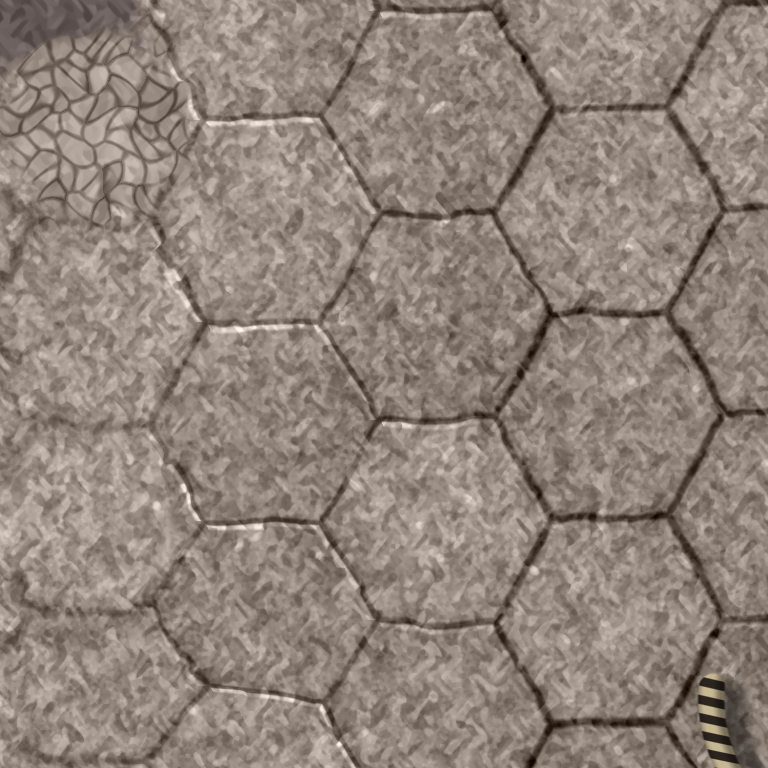
Write a WebGL 1 fragment shader that draws this texture.

```glsl
precision highp float;

// Worn hexagonal concrete pavers with thin dark joints and chipped pale rims.
// A slightly tilted hex lattice gives the tiles; blended cellular noise gives
// the grit, the broken paver at upper left and the ragged edges.

uniform vec2 u_resolution;

float hash(vec2 p) {
  return fract(sin(dot(p, vec2(127.1, 311.7))) * 43758.5453);
}

// Cellular noise: x = nearest distance, y = second distance,
// z = random value blended between cells, w = random value of nearest cell.
vec4 cells(vec2 p) {
  vec2 base = floor(p);
  float near = 8.0, second = 8.0, sum = 0.0, weight = 0.0, id = 0.0;
  for (int j = -1; j <= 1; j++) {
    for (int i = -1; i <= 1; i++) {
      vec2 c = base + vec2(float(i), float(j));
      float d = length(c + vec2(hash(c), hash(c + 37.0)) - p);
      float value = hash(c + 91.0);
      float k = exp(-7.0 * d * d);
      sum += k * value;
      weight += k;
      if (d < near) {
        second = near;
        near = d;
        id = value;
      } else {
        second = min(second, d);
      }
    }
  }
  return vec4(near, second, sum / weight, id);
}

// Broad stains from layered sines, about -1 to 1.
float stains(vec2 p) {
  return 0.5 * sin(p.x * 9.0 + 2.0 * sin(p.y * 7.0))
       + 0.3 * sin(p.y * 17.0 + 2.0 * sin(p.x * 13.0 + 1.0))
       + 0.2 * sin((p.x + p.y) * 31.0 + 2.0 * sin((p.x - p.y) * 23.0));
}

// Hex lattice with unit row spacing: xy = offset from tile centre, zw = tile id.
vec4 hexTile(vec2 p) {
  vec2 r = vec2(1.732, 1.0);
  vec2 a = mod(p + 0.5 * r, r) - 0.5 * r;
  vec2 b = mod(p, r) - 0.5 * r;
  vec2 g = dot(a, a) < dot(b, b) ? a : b;
  return vec4(g, floor((p - g) / (0.5 * r) + 0.5));
}

void main() {
  vec2 uv = gl_FragCoord.xy / u_resolution;
  float stain = stains(uv);
  vec4 lump = cells(uv * 34.0 + 0.3 * sin(uv.yx * 70.0));
  vec4 grit = cells(uv * vec2(105.0, 85.0) + 0.6 * sin(uv.yx * 120.0));
  vec4 dust = cells(uv * 190.0);

  // Lattice: tilted, with rows squeezed toward the lower left
  float sag = max(0.45 - uv.y, 0.0);
  vec2 p = uv - vec2(0.569, 0.587);
  p.y -= 0.025 * p.x + 0.52 * sag * sag * (1.0 - smoothstep(0.25, 0.6, uv.x));
  p = p * vec2(0.866 / 0.2255, 1.0 / 0.267);
  float worn = 1.0 - smoothstep(0.1, 0.29, uv.x);
  p += (lump.z - 0.5) * mix(0.018, 0.09, worn) + 0.006 * sin(uv.yx * 47.0);
  vec4 tile = hexTile(p);

  // Distance to the nearest side, and that side's normal
  vec2 q = abs(tile.xy);
  float slant = 0.866 * q.x + 0.5 * q.y;
  float edge = 0.5 - max(q.y, slant);
  vec2 normal = sign(tile.xy) * (q.y > slant ? vec2(0.0, 1.0) : vec2(0.866, 0.5));
  float sideRandom = hash(tile.zw + floor(normal * 3.0 + 0.5) * 5.0);

  // Concrete: tile tint, stains, grit, pale flecks and dark pits
  float tone = 0.025 + 0.05 * (hash(tile.zw + 4.0) - 0.5) + 0.022 * stain;
  tone += 0.035 * (uv.y - uv.x);
  tone += 0.25 * (grit.z - 0.5) + 0.13 * (dust.z - 0.5) + 0.07 * (lump.z - 0.5);
  float spot = 1.0 - smoothstep(0.12, 0.28, lump.x);
  tone += spot * (0.13 * step(0.92, lump.w) - 0.1 * step(lump.w, 0.03));

  // Joints: grime, dark groove, and a lit rim on upper and right sides
  float right = smoothstep(0.45, 0.75, uv.x);
  tone -= (0.06 + 0.04 * right) * exp(-edge / 0.05);
  float width = mix(0.014, 0.03, worn) + 0.008 * right * sideRandom;
  float groove = 1.0 - smoothstep(0.4 * width, 1.7 * width, edge);
  tone -= groove * mix(0.17 + 0.06 * right, 0.09, worn);
  float lit = smoothstep(0.5, 0.8, dot(normal, vec2(0.5, 0.866)));
  lit *= smoothstep(0.12, 0.25, uv.x) * (1.0 - 0.8 * right);
  float rim = smoothstep(0.008, 0.02, edge) * (1.0 - smoothstep(0.03, 0.05, edge));
  tone += rim * lit * (0.1 + 0.15 * sideRandom) * (0.5 + grit.z);

  // Broken paver: pale chunks separated by dark gaps
  float ragged = 0.05 * (lump.z - 0.5);
  float broken = 1.0 - smoothstep(0.1, 0.135, length(uv - vec2(0.125, 0.835)) + ragged);
  float gap = 1.0 - smoothstep(0.03, 0.3, lump.y - lump.x);
  float rubble = 0.09 - 0.24 * gap + 0.14 * (lump.w - 0.5) + 0.14 * (grit.z - 0.5);
  tone = mix(tone, rubble, broken);
  vec3 color = vec3(0.57, 0.52, 0.48) + tone;

  // Bare dark ground in the upper left corner
  float bare = smoothstep(0.9, 0.94, uv.y - 0.2 * uv.x + ragged);
  bare *= 1.0 - smoothstep(0.18, 0.21, uv.x + 0.4 * (uv.y - 0.95));
  color = mix(color, vec3(0.39, 0.345, 0.34) + 0.18 * (grit.z - 0.5), bare);

  // Small banded grub at lower right, with its shadow
  float bend = 0.09 - uv.y;
  float across = uv.x - 0.926 - 2.7 * bend * bend;
  float body = length(vec2(across, max(uv.y - 0.106, 0.0)));
  float shade = length(vec2(across - 0.026, max(uv.y - 0.09, 0.0)));
  color *= 1.0 - 0.4 * (1.0 - smoothstep(0.012, 0.03, shade));
  float band = smoothstep(-0.3, 0.3, sin(uv.y * 265.0 + across * 60.0 + 0.8));
  vec3 grub = mix(vec3(0.17, 0.14, 0.12), vec3(0.78, 0.72, 0.58), band);
  grub *= 1.0 - 0.4 * smoothstep(0.004, 0.018, abs(across + 0.004));
  color = mix(color, grub, 1.0 - smoothstep(0.015, 0.019, body));

  gl_FragColor = vec4(clamp(color, 0.0, 1.0), 1.0);
}
```
